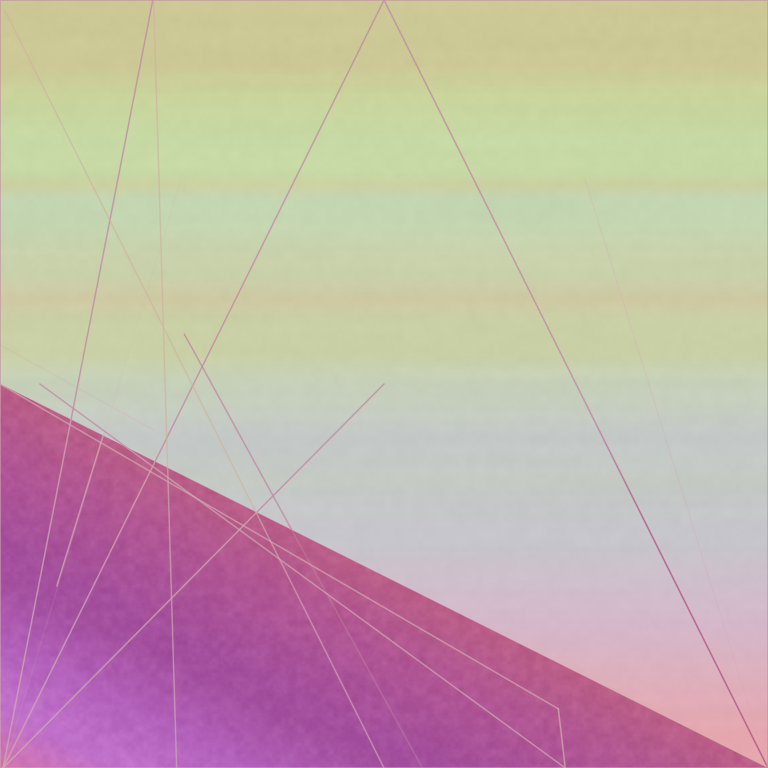
This background is drawn by a three.js fragment shader. Its source:

```glsl
// A soft banded pastel sky above a grainy magenta slope, crossed by hairlines.
// Colour ramps are chained blends, the lines are segment distances,
// and the grain is value noise from a sine-free hash.
varying vec2 vUv;

const vec3 ROSE = vec3(0.76, 0.53, 0.64);
const vec3 PALE = vec3(0.81, 0.66, 0.69);
const vec3 SAND = vec3(0.81, 0.70, 0.62);
const vec3 WINE = vec3(0.68, 0.32, 0.50);

float hash(vec2 p) {
  vec3 q = fract(vec3(p.xyx) * 0.1031);
  q += dot(q, q.yzx + 33.33);
  return fract((q.x + q.y) * q.z);
}

float valueNoise(vec2 p) {
  vec2 i = floor(p);
  vec2 f = fract(p);
  f = f * f * (3.0 - 2.0 * f);
  float low = mix(hash(i), hash(i + vec2(1.0, 0.0)), f.x);
  float high = mix(hash(i + vec2(0.0, 1.0)), hash(i + 1.0), f.x);
  return mix(low, high, f.y);
}

// Zero-centred grain, halving in weight as the cells shrink
float grain(vec2 p, float cells) {
  float sum = 0.0;
  float weight = 0.5;
  for (int i = 0; i < 3; i++) {
    sum += weight * (valueNoise(p * cells) - 0.5);
    cells *= 1.9;
    weight *= 0.6;
  }
  return sum;
}

vec3 ramp(vec3 base, vec3 next, float start, float end, float t) {
  return mix(base, next, clamp((t - start) / (end - start), 0.0, 1.0));
}

// t runs from the top of the canvas to the bottom
vec3 skyColor(float t) {
  vec3 c = vec3(0.80, 0.785, 0.59);
  c = ramp(c, vec3(0.79, 0.83, 0.61), 0.085, 0.125, t);
  c = ramp(c, vec3(0.78, 0.85, 0.645), 0.125, 0.18, t);
  c = ramp(c, vec3(0.80, 0.82, 0.635), 0.225, 0.24, t);
  c = ramp(c, vec3(0.77, 0.84, 0.695), 0.24, 0.26, t);
  c = ramp(c, vec3(0.79, 0.82, 0.67), 0.29, 0.34, t);
  c = ramp(c, vec3(0.81, 0.79, 0.64), 0.36, 0.39, t);
  c = ramp(c, vec3(0.79, 0.815, 0.65), 0.39, 0.42, t);
  c = ramp(c, vec3(0.78, 0.82, 0.715), 0.46, 0.49, t);
  c = ramp(c, vec3(0.77, 0.79, 0.785), 0.49, 0.57, t);
  c = ramp(c, vec3(0.77, 0.79, 0.77), 0.58, 0.62, t);
  c = ramp(c, vec3(0.78, 0.775, 0.80), 0.63, 0.69, t);
  c = ramp(c, vec3(0.83, 0.72, 0.79), 0.70, 0.81, t);
  return ramp(c, vec3(0.90, 0.65, 0.68), 0.81, 0.96, t);
}

// depth is the distance below the slope's edge
vec3 slopeColor(float depth) {
  vec3 c = vec3(0.73, 0.37, 0.53);
  c = ramp(c, vec3(0.69, 0.335, 0.58), 0.0, 0.09, depth);
  c = ramp(c, vec3(0.64, 0.31, 0.62), 0.09, 0.20, depth);
  c = ramp(c, vec3(0.70, 0.38, 0.73), 0.22, 0.30, depth);
  c = ramp(c, vec3(0.75, 0.44, 0.79), 0.30, 0.37, depth);
  return ramp(c, vec3(0.82, 0.45, 0.68), 0.38, 0.447, depth);
}

// Coverage of a thin segment from a to b
float hairline(vec2 p, vec2 a, vec2 b) {
  vec2 ab = b - a;
  float h = clamp(dot(p - a, ab) / dot(ab, ab), 0.0, 1.0);
  return 1.0 - smoothstep(0.0, 0.0019, length(p - a - ab * h));
}

void main() {
  vec2 p = vUv;
  float depth = (0.5 * (1.0 - p.x) - p.y) / 1.118;
  float slope = smoothstep(-0.001, 0.001, depth);

  // Sky with faint streaks, then the grainier slope
  float streak = valueNoise(vec2(p.x * 3.0, p.y * 70.0)) - 0.5;
  vec3 sky = skyColor(1.0 - p.y) + 0.012 * streak + 0.02 * grain(p, 75.0);
  vec3 ground = slopeColor(depth) + vec3(0.07, 0.08, 0.07) * grain(p + 3.7, 100.0);
  vec3 color = mix(sky, ground, slope);

  // Long rays meeting at the lower corners and top edge
  vec2 corner = vec2(0.004, 0.0);
  vec2 apex = vec2(0.5, 1.0);
  vec3 ink = mix(ROSE, PALE, slope);
  vec3 tan_ = mix(SAND, PALE, slope);
  color = mix(color, ink, 0.8 * hairline(p, vec2(0.199, 1.0), corner));
  color = mix(color, ink, 0.8 * hairline(p, apex, corner));
  color = mix(color, ink, 0.8 * hairline(p, vec2(0.5), corner));
  color = mix(color, tan_, 0.15 * hairline(p, vec2(0.235, 0.765), corner));
  vec3 deepening = mix(ROSE, WINE, smoothstep(0.5, 0.3, p.y));
  color = mix(color, deepening, 0.8 * hairline(p, apex, vec2(1.0, 0.0)));
  color = mix(color, tan_, 0.7 * hairline(p, vec2(0.2, 1.0), vec2(0.23, 0.0)));
  color = mix(color, tan_, 0.7 * hairline(p, vec2(0.006, 0.987), vec2(0.5, 0.0)));
  color = mix(color, PALE, 0.25 * hairline(p, vec2(0.762, 0.766), vec2(1.0, 0.0)));

  // Shorter strokes on and around the slope
  float steep = hairline(p, vec2(0.24, 0.565), vec2(0.55, 0.0));
  color = mix(color, ink, mix(0.8, 0.25, slope) * steep);
  color = mix(color, ink, 0.75 * hairline(p, vec2(0.052, 0.5), vec2(0.736, 0.0)));
  color = mix(color, PALE, 0.75 * hairline(p, vec2(0.0, 0.5), vec2(0.727, 0.077)));
  color = mix(color, PALE, 0.8 * hairline(p, vec2(0.727, 0.077), vec2(0.736, 0.0)));
  color = mix(color, PALE, 0.8 * hairline(p, vec2(0.134, 0.432), vec2(0.074, 0.237)));
  color = mix(color, PALE, 0.25 * hairline(p, vec2(0.0, 0.551), vec2(0.2, 0.44)));
  color = mix(color, SAND, 0.5 * hairline(p, vec2(0.78, 0.112), vec2(1.0, 0.001)));

  // Thin frame
  vec2 border = min(p, 1.0 - p);
  float frame = 1.0 - smoothstep(0.0, 0.002, min(border.x, border.y));
  gl_FragColor = vec4(mix(color, ink, 0.7 * frame), 1.0);
}
```
